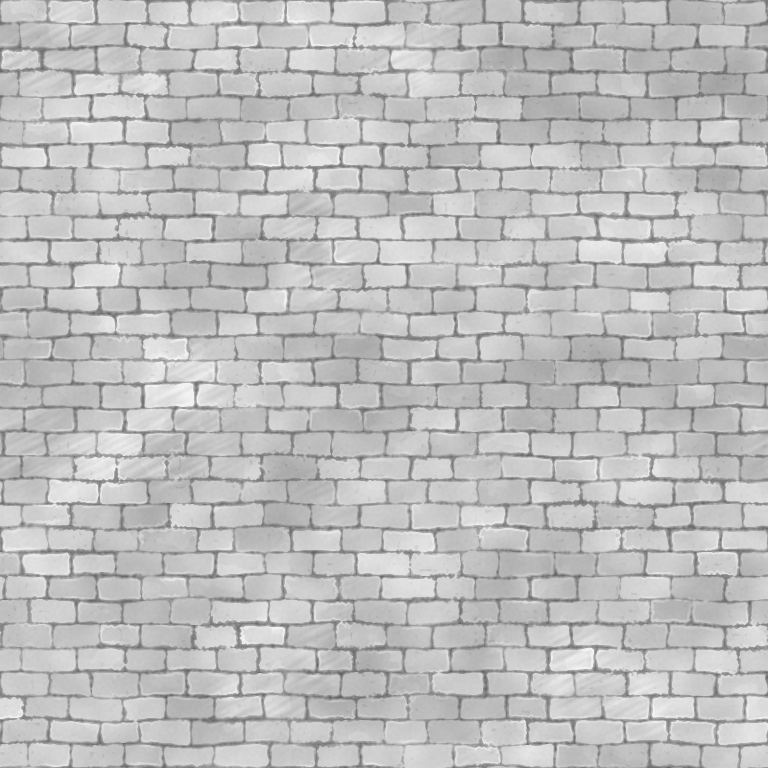
Write a WebGL 2 fragment shader that draws this texture.

```glsl
#version 300 es
precision highp float;
// Pale grey worn brick wall in running bond, 16 bricks across and 32 courses.
// Each brick is a rounded box with jittered joints and ragged edges; periodic
// gradient noise adds clouds, pale blotches, scratches, rims and gritty mortar.

uniform vec2 u_resolution;
out vec4 outColor;

const vec2 GRID = vec2(16.0, 32.0);    // bricks across, courses up
const float ASPECT = 2.0;              // brick width in course heights
const float JOINT_JITTER = 0.24;       // shift of upright joints, in bricks
const float COURSE_WARP = 0.22;        // unevenness of courses, in courses
const float HALF_GAP = 0.05;           // half the mortar width, in courses
const float CORNER = 0.13;
const float EDGE_WOBBLE = 0.075;
const float GRIT = 0.15;
const float BRICK_TONE = 0.785;
const float TONE_SPREAD = 0.10;
const float MORTAR_PALE = 0.65;
const float MORTAR_DARK = 0.47;
const float RIM_LIGHT = 0.09;

uint scramble(uint n) {
    n = n * 747796405u + 2891336453u;
    n = ((n >> ((n >> 28u) + 4u)) ^ n) * 277803737u;
    return (n >> 22u) ^ n;
}

float hash(vec2 cell, float seed) {
    uint n = scramble(uint(cell.x) + scramble(uint(cell.y) + scramble(uint(seed))));
    return float(n >> 8u) / 16777216.0;
}

float cornerSlope(vec2 cell, vec2 offset, vec2 period, float seed) {
    float a = 6.2831853 * hash(mod(cell, period), seed);
    return dot(vec2(cos(a), sin(a)), offset);
}

// Gradient noise that repeats after "period" cells, roughly -0.7 to 0.7
float noise(vec2 p, vec2 period, float seed) {
    vec2 i = floor(p), f = fract(p);
    vec2 u = f * f * f * (f * (f * 6.0 - 15.0) + 10.0);
    vec2 r = vec2(1.0, 0.0), d = r.yx;
    return mix(
        mix(cornerSlope(i, f, period, seed), cornerSlope(i + r, f - r, period, seed), u.x),
        mix(cornerSlope(i + d, f - d, period, seed), cornerSlope(i + 1.0, f - 1.0, period, seed), u.x),
        u.y);
}

float wallNoise(vec2 uv, vec2 frequency, float seed) {
    return noise(uv * frequency, frequency, seed);
}

// Position of the joint on the left of a brick
float jointAt(float column, float course) {
    return column + JOINT_JITTER * (hash(mod(vec2(column, course), GRID), 1.0) - 0.5);
}

float roundedBox(vec2 p, vec2 halfSize, float radius) {
    vec2 q = abs(p) - halfSize + radius;
    return length(max(q, 0.0)) + min(max(q.x, q.y), 0.0) - radius;
}

void main() {
    vec2 uv = gl_FragCoord.xy / u_resolution;
    float pixel = GRID.y / u_resolution.y;

    // Courses, each second one shifted by half a brick
    vec2 p = uv * GRID;
    p.y += COURSE_WARP * wallNoise(uv, vec2(10.0, 32.0), 2.0);
    p.x += 0.05 * wallNoise(uv, vec2(32.0, 64.0), 3.0);
    float course = floor(p.y);
    p.x += 0.5 * mod(course + 1.0, 2.0);

    // Brick between two jittered joints
    float column = floor(p.x);
    if (p.x < jointAt(column, course)) column -= 1.0;
    else if (p.x > jointAt(column + 1.0, course)) column += 1.0;
    float left = jointAt(column, course), right = jointAt(column + 1.0, course);
    vec2 brick = mod(vec2(column, course), GRID);
    vec2 local = vec2((p.x - 0.5 * (left + right)) * ASPECT, p.y - course - 0.5);
    vec2 inset = HALF_GAP + 0.05 * vec2(hash(brick, 4.0), hash(brick, 5.0));
    vec2 halfSize = vec2(0.5 * (right - left) * ASPECT, 0.5) - inset;
    float dist = roundedBox(local, halfSize, CORNER);

    // Ragged edges, grittier in patches
    float patchy = smoothstep(-0.2, 0.3, wallNoise(uv, vec2(14.0), 6.0));
    float grain = wallNoise(uv, vec2(190.0), 7.0);
    float wobble = wallNoise(uv, vec2(64.0, 80.0), 8.0);
    dist += EDGE_WOBBLE * wobble + GRIT * patchy * grain;

    // Brick face: own tone, clouds, soft-edged blotches
    float clouds = 0.13 * wallNoise(uv, vec2(4.0, 5.0), 9.0)
                 + 0.09 * wallNoise(uv, vec2(10.0, 12.0), 10.0)
                 + 0.05 * wallNoise(uv, vec2(28.0), 11.0);
    float blotch = wallNoise(uv, vec2(18.0, 22.0), 12.0) + 0.25 * wobble;
    float face = BRICK_TONE + TONE_SPREAD * (hash(brick, 13.0) - 0.5) + clouds;
    face += 0.035 * smoothstep(0.20, 0.26, blotch) * hash(brick, 14.0);
    face += 0.03 * local.x * (hash(brick, 15.0) - 0.5);

    // Diagonal scratches and small pits
    vec2 slant = vec2(8.0 * (2.0 * uv.x + uv.y), 64.0 * (2.0 * uv.y - uv.x));
    float scratched = smoothstep(0.15, 0.4, wallNoise(uv, vec2(6.0), 16.0));
    face += 0.10 * scratched * noise(slant, vec2(8.0, 64.0), 17.0);
    face -= 0.06 * patchy * smoothstep(0.32, 0.5, wallNoise(uv, vec2(130.0), 18.0));
    face += 0.02 * grain;

    // Pale worn rim on some bricks
    float rimWear = hash(brick, 19.0) * smoothstep(-0.15, 0.3, wallNoise(uv, vec2(24.0), 20.0));
    face += RIM_LIGHT * rimWear * (1.0 - smoothstep(0.02, 0.04 + pixel, abs(dist + 0.04)));

    // Mortar, darkest in the deep middle and faded in places
    float mortar = mix(MORTAR_PALE, MORTAR_DARK, smoothstep(0.0, 0.11, dist));
    float faded = smoothstep(-0.05, 0.4, wallNoise(uv, vec2(12.0, 16.0), 21.0));
    mortar += 0.10 * faded + 0.4 * clouds + 0.16 * grain;

    float tone = mix(face, mortar, smoothstep(-0.5 * pixel, 0.5 * pixel, dist));
    outColor = vec4(vec3(clamp(tone, 0.0, 0.95)), 1.0);
}
```
